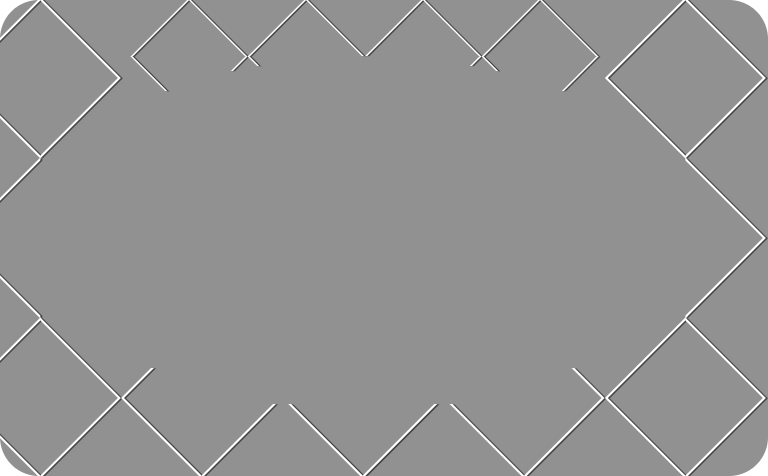
This background is drawn by a WebGL 2 fragment shader. Its source:

```glsl
#version 300 es
precision highp float;
// Grey rounded card framed by engraved diamonds: large tiles at the sides and
// bottom, smaller ones along the top. Each outline is a diamond distance field,
// trimmed by half planes, drawn once as a dark shadow and once as a highlight.
#define CARD_WIDTH 7.68
#define CORNER 0.39
#define BIG_HALF 0.79
#define BIG_STEP vec2(1.6125, 1.60)
#define BIG_ORIGIN vec2(0.403, 0.78)
#define SMALL_HALF 0.573
#define SMALL_STEP 1.17
#define SMALL_ORIGIN vec2(1.89, 0.565)
#define BIG_STROKE 0.0105
#define SMALL_STROKE 0.007
#define SHADOW_SHIFT vec2(0.020, 0.003)

uniform vec2 u_resolution;
out vec4 fragColor;

const vec3 GREY = vec3(0.569);
const vec3 SHADOW = vec3(0.27);
const vec3 LIGHT = vec3(1.0);

float pixel;

// Antialiased coverage of the region where d is negative.
float cover(float d) {
    return clamp(0.5 - d / pixel, 0.0, 1.0);
}

// Outline of a diamond with the given centre and half diagonal.
float diamond(vec2 p, vec2 centre, float halfSize, float stroke) {
    vec2 q = abs(p - centre);
    return cover(abs(q.x + q.y - halfSize) * 0.7071 - stroke);
}

// Side columns: full tiles in the corners, outer halves between them.
float sideTiles(vec2 p) {
    float ink = 0.0;
    for (int row = 0; row < 3; row++) {
        for (int side = 0; side < 2; side++) {
            vec2 centre = BIG_ORIGIN + BIG_STEP * vec2(4 * side, row);
            float outward = (p.x - centre.x) * (side == 0 ? -1.0 : 1.0);
            float keep = row == 1 ? cover(-outward) : 1.0;
            ink = max(ink, keep * diamond(p, centre, BIG_HALF, BIG_STROKE));
        }
    }
    return ink;
}

// Bottom row: open tiles whose arms rise higher at the two ends.
float bottomTiles(vec2 p) {
    float ink = 0.0;
    float middle = BIG_ORIGIN.x + 2.0 * BIG_STEP.x;
    float top = abs(p.x - middle) > BIG_STEP.x ? 3.68 : 4.04;
    for (int i = 1; i < 4; i++) {
        vec2 centre = BIG_ORIGIN + BIG_STEP * vec2(i, 2);
        ink = max(ink, diamond(p, centre, BIG_HALF, BIG_STROKE));
    }
    return ink * cover(top - p.y);
}

// Top row: small tiles cut lower and lower away from the centre.
float topTiles(vec2 p) {
    float ink = 0.0;
    float middle = SMALL_ORIGIN.x + 1.5 * SMALL_STEP;
    float cell = floor(abs(p.x - middle) / (0.5 * SMALL_STEP));
    float bottom = 0.56 + 0.10 * step(1.0, cell) + 0.05 * step(2.0, cell)
                 + 0.20 * step(3.0, cell);
    for (int i = 0; i < 4; i++) {
        vec2 centre = SMALL_ORIGIN + vec2(SMALL_STEP * float(i), 0.0);
        ink = max(ink, diamond(p, centre, SMALL_HALF, SMALL_STROKE));
    }
    return ink * cover(p.y - bottom);
}

float outlines(vec2 p) {
    return max(sideTiles(p), max(bottomTiles(p), topTiles(p)));
}

float roundedBox(vec2 p, vec2 halfSize, float radius) {
    vec2 q = abs(p) - halfSize + radius;
    return length(max(q, 0.0)) + min(max(q.x, q.y), 0.0) - radius;
}

void main() {
    // Card coordinates, with y running down from the top edge.
    pixel = CARD_WIDTH / u_resolution.x;
    vec2 size = u_resolution * pixel;
    vec2 p = vec2(gl_FragCoord.x, u_resolution.y - gl_FragCoord.y) * pixel;

    // Shadow first, highlight above it.
    vec3 color = mix(GREY, SHADOW, outlines(p - SHADOW_SHIFT));
    color = mix(color, LIGHT, outlines(p));

    // White outside the rounded corners.
    float card = cover(roundedBox(p - 0.5 * size, 0.5 * size, CORNER));
    fragColor = vec4(mix(LIGHT, color, card), 1.0);
}
```
